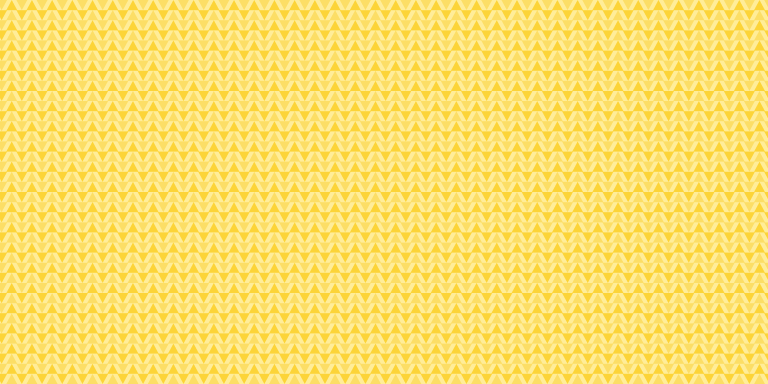
Give the GLSL for this pattern, as a WebGL 1 fragment shader.

```glsl
precision highp float;

uniform vec2 u_resolution;

// Horizontal distance from the nearest column axis, in periods
float columnOffset(float x) {
  return abs(fract(x + 0.5) - 0.5);
}

// One period wide and high: two rows of interlocking triangles
vec3 triangleColor(vec2 p) {
  float fromBase = abs(fract(p.y) - 0.5) * 2.0;
  float upperRow = step(0.5, fract(p.y));
  float x = p.x - 0.08 - 0.5 * upperRow;

  float goldHalfWidth = 0.27 * (1.0 - fromBase);
  float lemonHalfWidth = 0.27 * fromBase;

  vec3 color = vec3(1.0, 0.93, 0.60);
  color = mix(vec3(0.99, 0.87, 0.40), color, step(lemonHalfWidth, columnOffset(x - 0.5)));
  return mix(vec3(0.99, 0.83, 0.22), color, step(goldHalfWidth, columnOffset(x)));
}

void main() {
  // Average a grid of samples inside the pixel for smooth edges
  vec3 sum = vec3(0.0);
  for (int j = 0; j < 5; j++) {
    for (int i = 0; i < 5; i++) {
      vec2 jitter = (vec2(float(i), float(j)) + 0.5) / 5.0 - 0.5;
      vec2 p = (gl_FragCoord.xy + jitter) / u_resolution.y * 19.0;
      sum += triangleColor(p);
    }
  }
  gl_FragColor = vec4(sum / 25.0, 1.0);
}
```
